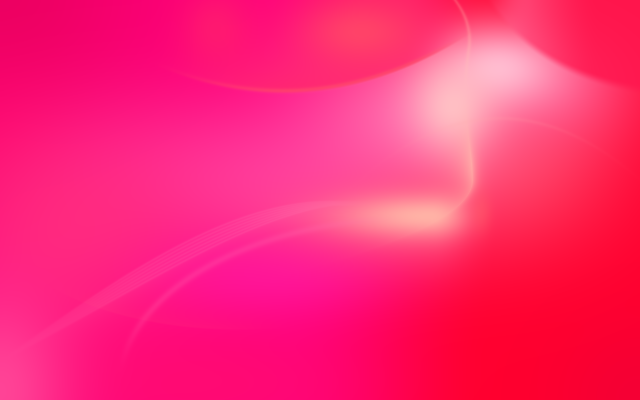
Reproduce this background procedurally as a Shadertoy shader.

```glsl
// Blend a soft elliptical light over the base colour
vec3 paint(vec3 base, vec2 offset, vec2 radius, vec3 tint, float strength) {
    vec2 q = offset / radius;
    return mix(base, tint, strength * exp(-dot(q, q)));
}

// Approximate signed distance to an ellipse outline
float ellipse(vec2 offset, vec2 radius) {
    float k = length(offset / radius);
    return (k - 1.0) * k / max(length(offset / (radius * radius)), 1e-4);
}

float hairline(float d, float width) {
    return exp(-d * d / (width * width));
}

vec3 backdrop(vec2 p) {
    vec3 magenta = vec3(1.0, 0.0, 0.48), red = vec3(1.0, 0.0, 0.18);
    vec3 col = mix(magenta, red, smoothstep(0.7, 1.23, p.x));
    col = paint(col, p - vec2(0.0, 1.0), vec2(0.35), vec3(0.92, 0.0, 0.37), 0.9);
    col = paint(col, p - vec2(0.0, 0.62), vec2(0.2, 0.2), vec3(1.0, 0.0, 0.41), 0.7);
    col = paint(col, p - vec2(0.65, 0.55), vec2(0.52, 0.2), vec3(1.0, 0.22, 0.61), 0.95);
    col = paint(col, p - vec2(0.2, 0.42), vec2(0.32, 0.25), vec3(1.0, 0.2, 0.49), 0.7);
    col = paint(col, p - vec2(0.68, 0.31), vec2(0.3, 0.11), vec3(1.0, 0.08, 0.63), 0.7);
    col = paint(col, p - vec2(0.5, 0.04), vec2(0.4, 0.13), vec3(1.0, 0.06, 0.43), 0.6);
    col = paint(col, p - vec2(0.0, 0.02), vec2(0.18, 0.26), vec3(1.0, 0.29, 0.6), 0.9);
    col = paint(col, p - vec2(1.6, 0.0), vec2(0.2), vec3(0.95, 0.0, 0.21), 0.8);
    return col;
}

void mainImage(out vec4 fragColor, in vec2 fragCoord) {
    vec2 p = fragCoord / iResolution.xy * vec2(1.6, 1.0);
    vec3 cream = vec3(1.0, 0.8, 0.7);
    vec3 col = backdrop(p);

    // Broad pink bloom and its bright core
    col = paint(col, p - vec2(1.28, 0.6), vec2(0.26, 0.22), vec3(1.0, 0.27, 0.38), 0.8);
    col = paint(col, p - vec2(1.02, 0.71), vec2(0.27, 0.21), vec3(1.0, 0.46, 0.72), 0.8);
    col = paint(col, p - vec2(1.38, 0.79), vec2(0.22, 0.16), vec3(1.0, 0.4, 0.62), 0.7);
    col = paint(col, p - vec2(1.25, 0.83), vec2(0.16, 0.1), vec3(1.0, 0.77, 0.85), 0.9);
    col = paint(col, p - vec2(1.13, 0.73), vec2(0.11, 0.12), vec3(1.0, 0.82, 0.8), 0.8);

    // Curling ridge: vertical above, sweeping left below
    float low = max(0.55 - p.y, 0.0), high = max(p.y - 0.88, 0.0);
    float ridge = 1.172 + 0.009 * cos(14.0 * (p.y - 0.54)) - 8.0 * low * low - 3.0 * high * high;
    float side = p.x - ridge;
    float leftOfRidge = 1.0 - smoothstep(1.08, 1.24, p.x);
    col = paint(col, p - vec2(1.03, 0.45), vec2(0.32, 0.11), vec3(1.0, 0.36, 0.52), 0.75 * leftOfRidge);
    col = paint(col, p - vec2(1.06, 0.46), vec2(0.21, 0.052), vec3(1.0, 0.73, 0.66), 0.9 * leftOfRidge);
    float flare = exp(-abs(side) / (side > 0.0 ? 0.014 : 0.04));
    col = mix(col, cream, 0.65 * flare * hairline(p.y - 0.58, 0.11));
    col = mix(col, cream, 0.25 * hairline(side, 0.005) * smoothstep(0.75, 0.9, p.y));
    col = paint(col, p - vec2(1.205, 0.47), vec2(0.025, 0.05), vec3(1.0, 0.38, 0.4), 0.35);

    // Upper bowl with a crisp lower rim
    float bowl = p.y - 0.769 - 0.67 * (p.x - 0.708) * (p.x - 0.708);
    float bowlSpan = smoothstep(0.36, 0.75, p.x) * (1.0 - smoothstep(1.0, 1.2, p.x));
    float bowlDepth = mix(exp(-max(bowl, 0.0) / 0.13), 1.0, smoothstep(0.65, 0.95, p.x));
    float bowlFill = smoothstep(-0.004, 0.005, bowl) * bowlSpan;
    col = mix(col, vec3(1.0, 0.15, 0.42), 0.85 * bowlFill * bowlDepth);
    col = paint(col, p - vec2(0.9, 0.92), vec2(0.13, 0.07), vec3(1.0, 0.31, 0.4), 0.7 * bowlFill);
    col = paint(col, p - vec2(0.54, 0.93), vec2(0.08, 0.09), vec3(1.0, 0.14, 0.42), 0.6);
    col = mix(col, vec3(1.0, 0.45, 0.4), 0.3 * hairline(bowl - 0.004, 0.006) * bowlSpan);

    // Red sheet in the upper right
    float sheet = p.y - 0.958 + 0.22 * (1.0 - exp(-5.5 * (p.x - 1.25)));
    vec3 sheetTint = mix(vec3(1.0, 0.35, 0.53), vec3(1.0, 0.09, 0.31), smoothstep(1.22, 1.5, p.x));
    col = mix(col, sheetTint, 0.88 * smoothstep(-0.008, 0.02, sheet) * smoothstep(1.2, 1.33, p.x));

    // Fine strands fanning out to the lower left
    float t = max(0.833 - p.x, 0.0);
    float strandFade = smoothstep(0.0, 0.35, p.x) * (1.0 - smoothstep(0.7, 0.95, p.x));
    for (int i = 0; i < 6; i++) {
        float n = float(i);
        float spread = 0.007 * n * sin(4.0 * t) + 0.002 * n;
        float strand = 0.497 - 0.9 * t * t + 0.39 * t * t * t - spread;
        float slope = 1.0 + 1.2 * t;
        float d = (p.y - strand) / slope;
        float trail = exp(-max(-d, 0.0) / 0.02) * smoothstep(0.003, -0.002, d);
        col = mix(col, vec3(1.0, 0.55, 0.74), strandFade * (0.14 * hairline(d, 0.0025) + 0.03 * trail));
    }

    // Wide faint arcs
    float loopArc = ellipse(p - vec2(1.04, 0.037), vec2(0.74, 0.417));
    float loopFade = smoothstep(0.05, 0.25, p.y) * (1.0 - smoothstep(0.75, 1.05, p.x));
    col = mix(col, vec3(1.0, 0.45, 0.7), 0.22 * loopFade * hairline(loopArc, 0.009));
    float basin = ellipse(p - vec2(0.6, 0.48), vec2(0.62, 0.303));
    float basinFade = smoothstep(0.1, 0.25, p.x) * (1.0 - smoothstep(0.5, 0.75, p.x)) * step(p.y, 0.4);
    col = mix(col, vec3(1.0, 0.3, 0.5), 0.12 * basinFade * smoothstep(0.004, -0.002, basin) * exp(min(basin, 0.0) / 0.03));
    float arch = p.y - 0.704 + 1.25 * (p.x - 1.25) * (p.x - 1.25);
    col = mix(col, vec3(1.0, 0.65, 0.65), 0.14 * hairline(arch, 0.005) * hairline(p.x - 1.25, 0.2));

    fragColor = vec4(col, 1.0);
}
```
